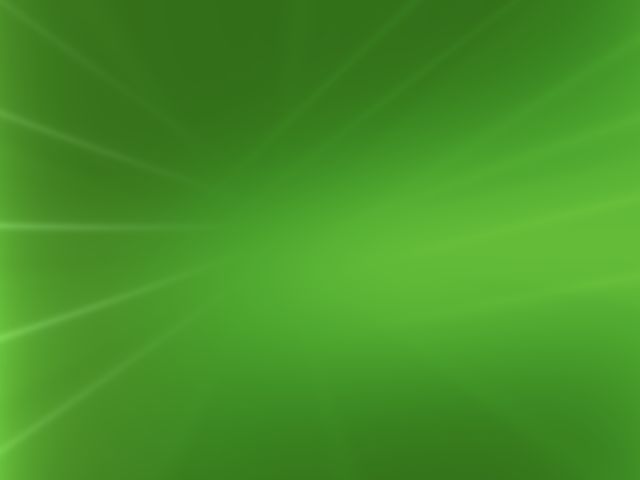
Reproduce this background procedurally as a WebGL 2 fragment shader.

```glsl
#version 300 es
precision highp float;

uniform vec2 u_resolution;
out vec4 fragColor;

// Soft line through a point: bright crest with a wide falloff
float streak(vec2 p, vec2 start, float slope, float width) {
    float d = abs(p.y - start.y - slope * (p.x - start.x)) / sqrt(1.0 + slope * slope);
    return exp(-d * d / (width * width)) + 0.4 * exp(-d / (width * 3.0));
}

// Layered sines around the focus; whole frequencies keep the angle seamless
float fanTexture(vec2 p) {
    vec2 q = p - vec2(0.43, 0.48);
    float angle = atan(q.y, q.x);
    float waves = 0.0;
    for (int i = 0; i < 5; i++) {
        float f = float(i);
        waves += sin(angle * (9.0 + f * 11.0) + f * 2.1 + 3.0 * length(q)) / (1.0 + f);
    }
    return waves * smoothstep(0.08, 0.55, length(q));
}

// Broad light and shade
float broadLight(vec2 p) {
    float d = p.y - mix(0.38, 0.50, p.x);
    float spread = d > 0.0 ? mix(0.19, 0.34, p.x * p.x) : 0.27;
    float ridge = exp(-d * d / (spread * spread));
    float light = 0.07 + ridge * mix(0.20, 0.87, smoothstep(0.0, 0.68, p.x));
    light += mix(0.82, 0.36, p.y) * exp(-p.x / 0.075);
    light += 0.30 * exp(-(1.0 - p.x) / 0.09) * (1.0 - ridge);
    light += 0.16 * exp(-dot(p - vec2(0.18, 0.08), p - vec2(0.18, 0.08)) / 0.06);
    return light;
}

void main() {
    vec2 p = gl_FragCoord.xy / u_resolution;
    float light = broadLight(p) + 0.018 * fanTexture(p);

    // Pale rays entering from the left
    float pale = 0.0;
    for (int i = 0; i < 5; i++) {
        float y = 0.06 + 0.235 * float(i);
        float strength = 1.0 - 0.3 * abs(float(i) - 1.6);
        float bend = 0.10 * p.x * (0.4 - p.x);
        pale += strength * streak(p + vec2(0.0, bend), vec2(0.0, y), (0.53 - y) * 2.0, 0.009);
    }
    pale *= 1.0 - smoothstep(0.02, 0.42, p.x);

    // Wider rays sweeping to the right edge
    float sweep = 0.0;
    for (int i = 0; i < 4; i++) {
        float f = float(i);
        sweep += streak(p, vec2(1.0, 0.92 - 0.165 * f), 0.85 / (1.0 + 0.8 * f), 0.014);
    }
    light += 0.065 * sweep * smoothstep(0.42, 0.95, p.x);

    // Faint diagonals falling from the top
    for (int i = 0; i < 2; i++) {
        float f = float(i);
        light += 0.055 * streak(p, vec2(0.65 + 0.157 * f, 1.0), 1.27 - 0.25 * f, 0.008)
            * smoothstep(0.5, 0.85, p.y);
    }

    // Deep to vivid green, with greyer rays on top
    light = clamp(light, 0.0, 1.05);
    vec3 color = mix(vec3(0.19, 0.405, 0.085), vec3(0.40, 0.745, 0.225), light);
    color += vec3(-0.025, 0.025, 0.005) * light * (1.0 - light) * 4.0 * smoothstep(0.1, 0.4, p.x);
    color += vec3(0.085, 0.085, 0.095) * pale;
    fragColor = vec4(color, 1.0);
}
```
